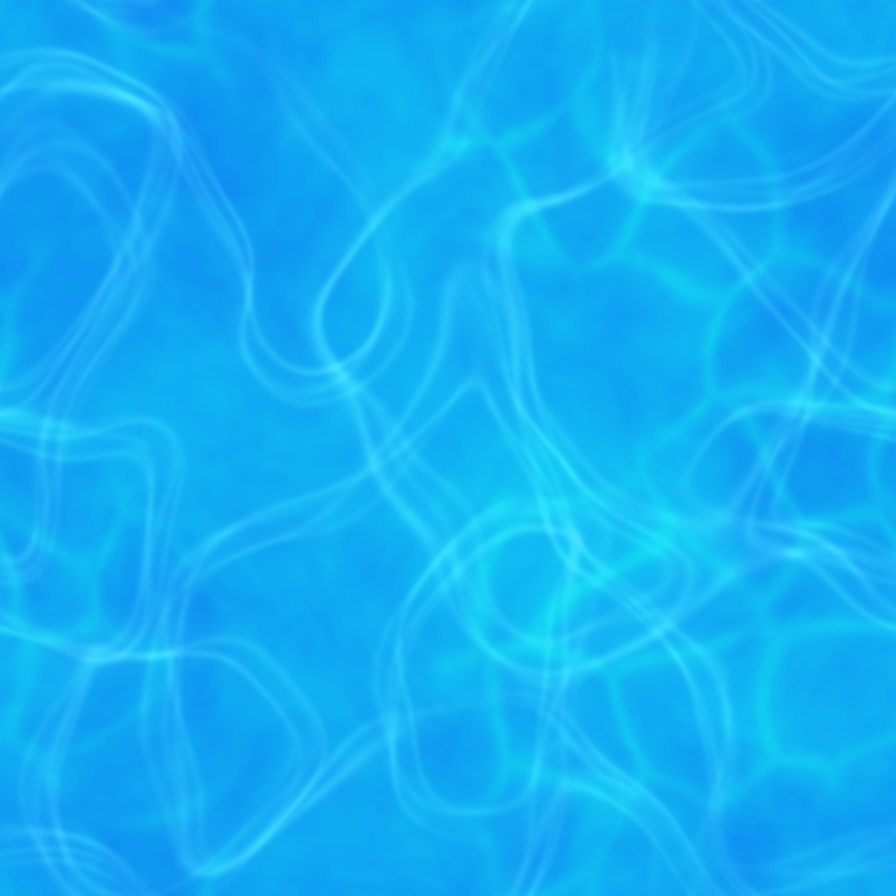
A WebGL 1 fragment shader for this texture:

```glsl
precision highp float;
// Tileable pool water: blue clouds, a faint cyan caustic web and looping strands of light.
uniform vec2 u_resolution;

const float TAU = 6.28318;
const vec3 DEEP = vec3(0.052, 0.540, 0.942);
const vec3 SHALLOW = vec3(0.062, 0.780, 0.955);
const vec3 WEB_TINT = vec3(0.010, 0.110, 0.000);
const vec3 STRAND_TINT = vec3(0.048, 0.050, 0.016);
const float CLOUD_CELLS = 4.0;
const float CLOUD_GAIN = 0.72;
const float WEB_CELLS = 7.0;
const float STRAND_WIDTH = 0.0050;
const float BUNDLE_SPREAD = 0.019;
const float VEIL_WIDTH = 0.022;
const float LOOP_LEVEL = 0.9;
const float MIN_SLOPE = 7.0;

float hash(vec2 p) {
  return fract(sin(dot(p, vec2(127.1, 311.7))) * 43758.5);
}

// Value noise that wraps after "cells" lattice steps.
float noise(vec2 uv, float cells, float seed) {
  vec2 p = uv * cells;
  vec2 i = floor(p);
  vec2 f = p - i;
  f = f * f * (3.0 - 2.0 * f);
  vec2 lo = mod(i, cells) + seed;
  vec2 hi = mod(i + 1.0, cells) + seed;
  return mix(mix(hash(lo), hash(vec2(hi.x, lo.y)), f.x),
             mix(hash(vec2(lo.x, hi.y)), hash(hi), f.x), f.y);
}

float clouds(vec2 uv) {
  float sum = 0.0;
  float weight = 0.36;
  float cells = CLOUD_CELLS;
  for (int octave = 0; octave < 5; octave++) {
    sum += weight * (noise(uv, cells, cells * 3.0) - 0.5);
    weight *= CLOUD_GAIN;
    cells *= 2.0;
  }
  return sum;
}

// Layered sines with whole frequencies bend the domain without breaking the wrap.
vec2 bend(vec2 uv) {
  vec2 a = sin(TAU * (uv.yx * vec2(2.0, 3.0) + uv + vec2(0.1, 0.6)));
  vec2 b = sin(TAU * (uv.yx * 5.0 - uv * vec2(2.0, 3.0) + vec2(0.7, 0.3)));
  return uv + 0.016 * a + 0.005 * b;
}

// Soft cell borders: the gap between nearest and second nearest point.
float causticWeb(vec2 uv) {
  vec2 p = uv * WEB_CELLS;
  vec2 cell = floor(p);
  float nearest = 8.0;
  float second = 8.0;
  for (int y = -1; y <= 1; y++) {
    for (int x = -1; x <= 1; x++) {
      vec2 c = cell + vec2(float(x), float(y));
      vec2 id = mod(c, WEB_CELLS);
      vec2 point = c + 0.1 + 0.8 * vec2(hash(id + 5.3), hash(id + 31.9));
      float d = distance(p, point);
      second = min(second, max(nearest, d));
      nearest = min(nearest, d);
    }
  }
  float gap = second - nearest;
  return 0.65 * exp(-60.0 * gap * gap) + 0.35 * exp(-7.0 * gap * gap);
}

// Signed distance to one level of a sum of plane waves; a raised level closes the loops.
float loopDistance(vec2 uv, float radius, float seed) {
  float height = -LOOP_LEVEL;
  vec2 slope = vec2(0.0);
  for (int i = 0; i < 5; i++) {
    float n = float(i);
    float angle = n * TAU / 10.0;
    vec2 wave = floor(radius * vec2(cos(angle), sin(angle)) + 0.5);
    float phase = TAU * (dot(wave, uv) + hash(vec2(n, seed)));
    height += sin(phase);
    slope += TAU * wave * cos(phase);
  }
  return height / sqrt(dot(slope, slope) + MIN_SLOPE * MIN_SLOPE);
}

// A braid of thin lines around one contour, over a weak veil.
float strands(vec2 uv, float radius, float seed) {
  float d = loopDistance(uv, radius, seed);
  float light = 0.3 * exp(-d * d / (VEIL_WIDTH * VEIL_WIDTH));
  for (int i = 0; i < 4; i++) {
    float n = float(i);
    float twist = dot(uv, vec2(1.0 + mod(n, 2.0), 2.0 - n)) + n * 0.27;
    float offset = BUNDLE_SPREAD * sin(TAU * twist + seed);
    float t = (d - offset) / STRAND_WIDTH;
    float strength = 0.3 + 0.9 * noise(uv, 8.0, seed + n * 9.0);
    light += strength * exp(-t * t);
  }
  return light * smoothstep(0.0, 0.4, noise(uv, 4.0, seed + 50.0));
}

void main() {
  vec2 uv = gl_FragCoord.xy / u_resolution;
  vec2 bent = bend(uv);
  vec2 swirled = bend(bent.yx + 0.3);

  float body = clamp(clouds(swirled) * 1.3 + 0.46, 0.0, 1.0);
  vec3 color = mix(DEEP, SHALLOW, body);

  // Caustic web, showing only in patches
  color += WEB_TINT * causticWeb(swirled) * smoothstep(0.3, 0.75, noise(bent, 5.0, 77.0));

  // Three crossing sets of loops
  float light = strands(bent, 2.3, 3.0) + strands(bent.yx, 1.8, 8.0);
  light += strands(vec2(-bent.y, bent.x), 2.3, 14.0);
  color += STRAND_TINT * light;
  gl_FragColor = vec4(min(color, vec3(0.3, 0.87, 0.99)), 1.0);
}
```
